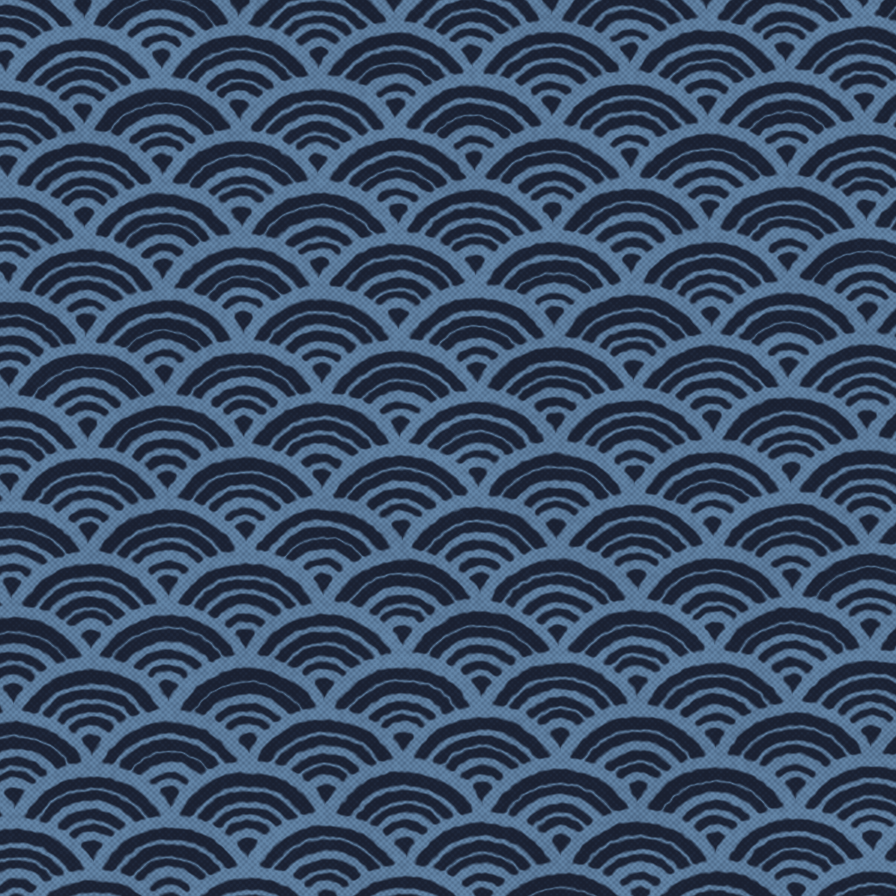
A Shadertoy shader for this pattern:

```glsl
// Navy seigaiha wave fans, hand-printed on a woven blue cloth.

const float TAU = 6.2831853;
const float PERIOD = 0.1742;       // fan spacing across, in canvas heights
const float ROW = 0.675;           // fan spacing down, in periods
const vec2 ANCHOR = vec2(0.534, 0.464);
const float TILT = 0.012;          // slight skew of the cloth
const float THREADS = 150.0;       // weave cycles per canvas height

const vec3 BLUE_LIGHT = vec3(0.39, 0.525, 0.66);
const vec3 BLUE_SHADE = vec3(0.31, 0.42, 0.54);
const vec3 NAVY_DEEP = vec3(0.10, 0.125, 0.19);
const vec3 NAVY_LIFT = vec3(0.14, 0.19, 0.28);

vec2 hash2(vec2 p) {
    vec3 q = fract(p.xyx * vec3(0.1031, 0.1030, 0.0973));
    q += dot(q, q.yzx + 33.33);
    return fract((q.xx + q.yz) * q.zy);
}

float gradientDot(vec2 cell, vec2 corner, vec2 f) {
    float angle = TAU * hash2(cell + corner).x;
    return dot(vec2(cos(angle), sin(angle)), f - corner);
}

float gradientNoise(vec2 p) {
    vec2 cell = floor(p), f = p - cell;
    vec2 u = f * f * f * (f * (f * 6.0 - 15.0) + 10.0);
    float low = mix(gradientDot(cell, vec2(0, 0), f), gradientDot(cell, vec2(1, 0), f), u.x);
    float high = mix(gradientDot(cell, vec2(0, 1), f), gradientDot(cell, vec2(1, 1), f), u.x);
    return mix(low, high, u.y);
}

mat2 rotation(float angle) {
    float c = cos(angle), s = sin(angle);
    return mat2(c, s, -s, c);
}

// Intersection of two distances with rounded corners
float roundIntersect(float a, float b, float radius) {
    vec2 outside = max(vec2(a, b) + radius, 0.0);
    return min(max(a, b), -radius) + length(outside);
}

// One fan: four arcs over a drop, trimmed by the two fans in front
float fanDistance(vec2 p, vec2 variation) {
    float radius = length(p);
    float rings = radius - 0.09;
    for (int i = 0; i < 4; i++) {
        float n = float(i);
        float shift = 0.012 * sin(TAU * variation.x + 2.4 * n);
        float middle = 0.463 - 0.0987 * n + shift * min(n, 1.0);
        float halfWidth = 0.040 - 0.005 * n + 0.004 * sin(TAU * variation.y + 1.9 * n);
        rings = min(rings, abs(radius - middle) - halfWidth);
    }
    float trim = 0.583 - length(vec2(abs(p.x) - 0.5, p.y + 0.5 * ROW));
    return roundIntersect(rings, trim, 0.022);
}

// Fans repeated on one rectangular lattice
float fanLattice(vec2 p, float seed) {
    vec2 id = vec2(round(p.x), floor((p.y + 0.09) / ROW));
    vec2 variation = hash2(id + seed);
    vec2 nudge = 0.012 * (hash2(id + seed + 17.0) - 0.5);
    return fanDistance(p - id * vec2(1.0, ROW) - nudge, variation);
}

// Uneven printed outline
vec2 wobble(vec2 p) {
    vec2 slow = vec2(gradientNoise(p * 5.0), gradientNoise(p * 5.0 + 40.0));
    vec2 fine = vec2(gradientNoise(p * 19.0 + 80.0), gradientNoise(p * 19.0 + 120.0));
    return 0.014 * slow + 0.011 * fine;
}

// Crossing threads, faded out where too fine for the pixel size
float weave(vec2 uv, float pixel) {
    vec2 wave = sin(TAU * THREADS * uv);
    float visible = 1.0 - smoothstep(0.3, 0.6, THREADS * pixel);
    return wave.x * wave.y * visible;
}

void mainImage(out vec4 fragColor, in vec2 fragCoord) {
    float pixel = 1.0 / iResolution.y;
    vec2 uv = fragCoord * pixel;

    // Print
    vec2 p = rotation(-TILT) * (uv - ANCHOR) / PERIOD;
    vec2 q = p + wobble(p);
    float fans = min(fanLattice(q, 3.0), fanLattice(q - vec2(0.5, 0.5 * ROW), 71.0));
    float softness = max(0.011, 0.8 * pixel / PERIOD);
    float ink = 1.0 - smoothstep(-softness, softness, fans);

    // Cloth
    float grain = 0.45 * gradientNoise(uv * 130.0) + 0.25 * gradientNoise(uv * 9.0);
    float thread = clamp(0.55 + 0.5 * weave(uv, pixel) + grain, 0.0, 1.0);
    vec3 cloth = mix(BLUE_SHADE, BLUE_LIGHT, thread);
    vec3 navy = mix(NAVY_DEEP, NAVY_LIFT, 0.5 * thread * thread);

    fragColor = vec4(mix(cloth, navy, ink), 1.0);
}
```
